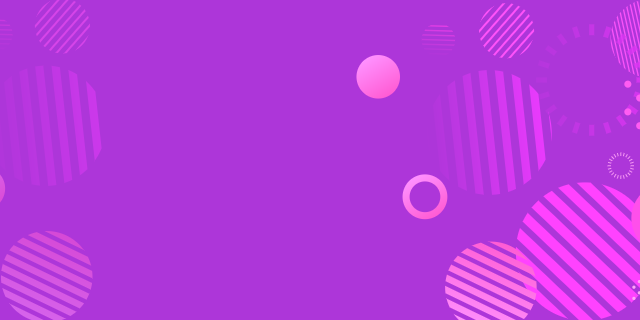
Write a Shadertoy shader that draws this background.

```glsl
const vec3 VIOLET = vec3(.68, .21, .85);
const vec3 MAGENTA = vec3(1., .26, 1.);
const vec3 ROSE = vec3(1., .36, .83);
const vec3 BLUSH = vec3(1., .57, 1.);

// Antialiased coverage of a signed distance
float cover(float d) {
    return clamp(.5 - d * iResolution.y, 0., 1.);
}

float disc(vec2 q, float radius) {
    return cover(length(q) - radius);
}

// Disc cut into parallel bars; fill is the bar share of each period
float stripedDisc(vec2 q, float radius, float angle, float period, float fill) {
    float across = dot(q, vec2(-sin(angle), cos(angle)));
    float bar = abs(fract(across / period + .5) - .5) - .5 * fill;
    return cover(max(length(q) - radius, bar * period));
}

// Ring of radial ticks, repeated around the centre
float tickRing(vec2 q, float radius, vec2 halfSize, float count) {
    float sector = 6.28319 / count;
    float a = mod(atan(q.y, q.x) + .5 * sector, sector) - .5 * sector;
    vec2 box = abs(length(q) * vec2(cos(a), sin(a)) - vec2(radius, 0.)) - halfSize;
    return cover(max(box.x, box.y));
}

// Two staggered columns of dots
float zigzagDots(vec2 q, vec2 spacing, float radius) {
    float mask = 0.;
    for (int i = 0; i < 4; i++) {
        vec2 offset = vec2(float(i % 2), -float(i)) * spacing;
        mask = max(mask, disc(q - offset, radius));
    }
    return mask;
}

// Linear ramp from 0 to 1 across a shape
float ramp(vec2 q, vec2 direction, float radius) {
    return clamp(.5 + .5 * dot(q, normalize(direction)) / radius, 0., 1.);
}

void paint(inout vec3 color, vec3 tint, float alpha) {
    color = mix(color, tint, alpha);
}

void mainImage(out vec4 fragColor, in vec2 fragCoord) {
    vec2 p = fragCoord / iResolution.y;
    vec3 color = VIOLET;
    vec2 q;

    // Striped group, faint on the left and vivid on the right
    for (int i = 0; i < 2; i++) {
        bool vivid = i == 1;
        float strength = vivid ? 1. : .5;

        q = p - (vivid ? vec2(1.529, .586) : vec2(.143, .607));
        float size = vivid ? .195 : .188;
        paint(color, vec3(.93, .23, 1.), strength * ramp(q, vec2(1., .1), size)
            * stripedDisc(q, size, 1.68, .051, .5));

        q = p - (vivid ? vec2(1.583, .904) : vec2(.195, .919));
        paint(color, vec3(1., .32, .98), strength * stripedDisc(q, .086, .85, .021, .3));

        q = p - (vivid ? vec2(1.37, .875) : vec2(-.013, .893));
        paint(color, vec3(.96, .25, .92), strength * .8 * ramp(q, vec2(.2, 1.), .052)
            * stripedDisc(q, .052, -.03, .0145, .3));

        // Large diagonal bars lie beneath the lower right disc
        if (vivid) {
            q = p - vec2(1.828, .214);
            paint(color, MAGENTA, stripedDisc(q, .216, -.76, .051, .6));
        }

        q = p - (vivid ? vec2(1.534, .102) : vec2(.146, .135));
        paint(color, mix(BLUSH, ROSE, ramp(q, vec2(.3, 1.), .144)),
            strength * stripedDisc(q, .143, -.45, .034, .6));
    }

    // Fine bars in the upper right corner
    q = p - vec2(2.03, .88);
    paint(color, vec3(.98, .32, .98), stripedDisc(q, .122, 1.79, .012, .35));

    // Tick rings
    q = p - vec2(1.849, .75);
    paint(color, vec3(.86, .21, .95), (.15 + .75 * ramp(q, vec2(1., 0.), .174))
        * tickRing(q, .157, vec2(.017, .008), 20.));
    q = p - vec2(1.94, .482);
    paint(color, vec3(1., .65, .97), .9 * tickRing(q, .036, vec2(.005, .0015), 24.));

    // Solid disc, hollow ring and edge discs
    vec2 fall = vec2(.6, -1.);
    q = p - vec2(1.182, .76);
    paint(color, mix(BLUSH, ROSE, ramp(q, fall, .068)), disc(q, .068));
    q = p - vec2(1.328, .385);
    paint(color, mix(BLUSH, ROSE, ramp(q, fall, .07)), cover(abs(length(q) - .059) - .011));
    q = p - vec2(-.052, .411);
    paint(color, mix(BLUSH, ROSE, ramp(q, fall, .068)), .55 * disc(q, .068));
    q = p - vec2(2.083, .318);
    paint(color, vec3(1., .31, .92), disc(q, .11));

    // Dots along the right edge
    paint(color, vec3(1., .36, .95), zigzagDots(p - vec2(1.962, .737), vec2(.037, .0433), .011));
    paint(color, vec3(1., .65, .97), zigzagDots(p - vec2(1.998, .12), vec2(-.017, .0175), .005));

    fragColor = vec4(color, 1.);
}
```
